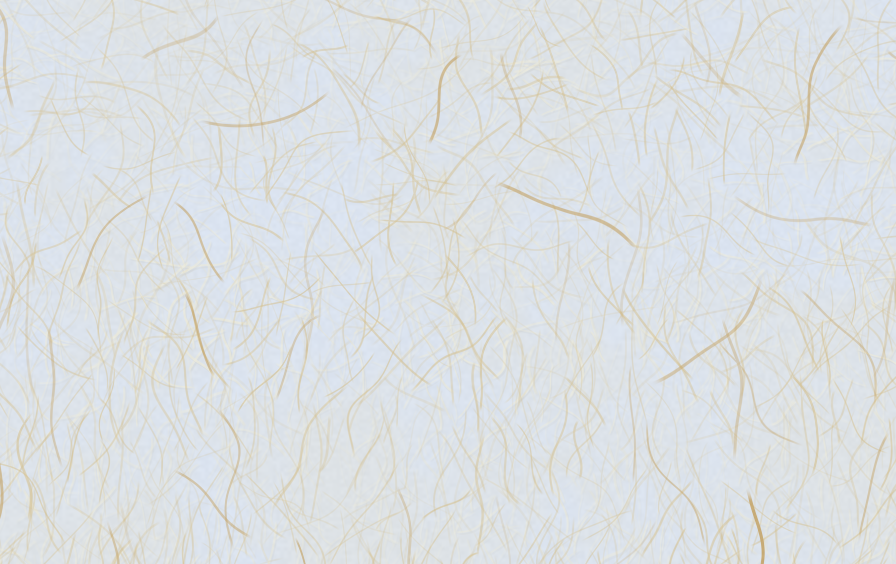
Reproduce this texture procedurally as a Shadertoy shader.

```glsl
// Handmade mulberry paper: blue-white pulp with scattered tan and pale embossed fibres.

const float PI = 3.14159265;

// Colours
const vec3 PULP_BLUE   = vec3(0.858, 0.893, 0.945);
const vec3 PULP_GREY   = vec3(0.868, 0.887, 0.902);
const vec3 FIBRE_TAN   = vec3(0.835, 0.755, 0.560);
const vec3 FIBRE_BROWN = vec3(0.770, 0.640, 0.400);
const vec3 FIBRE_PALE  = vec3(0.920, 0.915, 0.860);
const vec3 FIBRE_SHADE = vec3(0.805, 0.815, 0.810);

// Sizes, in canvas heights
const float PALE_CELL  = 0.066;
const float TAN_CELL   = 0.125;
const float BOLD_CELL  = 0.165;
const float PALE_WIDTH = 0.0036;
const float TAN_WIDTH  = 0.0033;
const float BOLD_WIDTH = 0.0046;
const vec2  SHADE_SHIFT = vec2(0.0022, -0.0034);

// Amounts
const int   PALE_LAYERS = 4;
const int   TAN_LAYERS  = 8;
const int   BOLD_LAYERS = 2;
const float BOLD_SHARE  = 0.30;
const float WARP_AMOUNT = 0.022;
const float GRAIN       = 0.022;

vec4 hash4(vec3 p) {
    vec4 q = fract(p.xyzx * vec4(0.1031, 0.1030, 0.0973, 0.1099));
    q += dot(q, q.wzxy + 33.33);
    return fract((q.xxyz + q.yzzw) * q.zywx);
}

float noise(vec2 p, float seed) {
    vec2 i = floor(p), f = fract(p);
    f = f * f * (3.0 - 2.0 * f);
    float a = hash4(vec3(i, seed)).x;
    float b = hash4(vec3(i + vec2(1, 0), seed)).x;
    float c = hash4(vec3(i + vec2(0, 1), seed)).x;
    float d = hash4(vec3(i + vec2(1, 1), seed)).x;
    return mix(mix(a, b, f.x), mix(c, d, f.x), f.y);
}

// Coverage of a line with the given full width, edges smoothed over a pixel
float stroke(float dist, float width, float pixel) {
    float h = 0.5 * width, aa = 0.7 * pixel;
    return 1.0 - smoothstep(max(h - aa, 0.0), h + aa, dist);
}

// One layer of curved fibres, one per cell; x = fibre coverage, y = shaded side
vec2 fibreLayer(vec2 p, float cell, float width, float seed, float share, float pixel) {
    // Bend the sheet so that no fibre is a clean arc
    p += WARP_AMOUNT * (vec2(noise(p * 9.0, seed), noise(p * 9.0, seed + 0.5)) - 0.5);
    vec2 grid = p / cell + seed * 0.37;
    vec2 home = floor(grid);
    vec2 result = vec2(0.0);
    for (int j = -1; j <= 1; j++)
    for (int i = -1; i <= 1; i++) {
        vec2 id = home + vec2(i, j);
        vec4 r = hash4(vec3(id + 20.0, seed));
        vec4 s = hash4(vec3(id + 71.0, seed + 13.0));
        if (s.w > share) continue;

        // Mostly upright below, more tangled towards the top
        float height = (id.y - seed * 0.37) * cell;
        float spread = mix(0.75, 1.6, smoothstep(0.2, 0.8, height));
        float angle = 0.5 * PI + spread * (r.z + r.w - 1.0) * 0.5 * PI;
        vec2 along = vec2(cos(angle), sin(angle));
        mat2 turn = mat2(along.x, -along.y, along.y, along.x);
        vec2 q = turn * (grid - id - r.xy);
        vec2 shift = turn * SHADE_SHIFT / cell;

        // Parabola plus a slight wave
        float bend = (s.x - 0.5) * 0.75;
        float wave = (s.y - 0.5) * 0.14;
        float curve = bend * (q.x * q.x - 0.25) + wave * sin(5.0 * q.x);
        float slope = 2.0 * bend * q.x + 5.0 * wave * cos(5.0 * q.x);
        float steep = inversesqrt(1.0 + slope * slope);
        float off = q.y - curve;
        float offShade = off - shift.y + slope * shift.x;

        float reach = mix(0.45, 0.92, s.z);
        float ends = 1.0 - smoothstep(0.8 * reach, reach, abs(q.x));
        float thick = width * mix(0.65, 1.25, r.x);
        float clump = mix(0.45, 1.35, noise(id * cell * 4.0 + 5.0, 3.0));
        float strength = ends * mix(0.25, 1.0, r.y * r.y) * clump;
        vec2 dist = abs(vec2(off, offShade)) * steep * cell;
        result = max(result, strength * vec2(stroke(dist.x, thick, pixel),
                                             stroke(dist.y, thick, pixel)));
    }
    return min(result, 1.0);
}

void mainImage(out vec4 fragColor, in vec2 fragCoord) {
    vec2 p = fragCoord / iResolution.y;
    float pixel = 1.0 / iResolution.y;

    // Pulp: cloudy blue and grey, warmer near the bottom
    float cloud = 0.6 * noise(p * 5.0, 1.0) + 0.4 * noise(p * 22.0, 2.0);
    vec3 colour = mix(PULP_BLUE, PULP_GREY, smoothstep(0.15, 0.85, cloud + 0.2 * (0.5 - p.y)));

    // Pale embossed fibres with a shaded side
    for (int k = 0; k < PALE_LAYERS; k++) {
        vec2 f = fibreLayer(p, PALE_CELL, PALE_WIDTH, float(k) + 4.0, 1.0, pixel);
        colour = mix(colour, FIBRE_SHADE, 0.32 * f.y);
        colour = mix(colour, FIBRE_PALE, 0.75 * f.x);
    }

    // Fine tan fibres, stronger near the bottom
    float tanStrength = mix(0.62, 0.42, p.y);
    for (int k = 0; k < TAN_LAYERS; k++) {
        float size = TAN_CELL * (0.75 + 0.07 * float(k));
        vec2 f = fibreLayer(p, size, TAN_WIDTH, float(k) + 21.0, 1.0, pixel);
        colour = mix(colour, FIBRE_TAN, tanStrength * f.x);
    }

    // A few long, bold fibres
    for (int k = 0; k < BOLD_LAYERS; k++) {
        vec2 f = fibreLayer(p, BOLD_CELL, BOLD_WIDTH, float(k) + 43.0, BOLD_SHARE, pixel);
        colour = mix(colour, FIBRE_BROWN, 0.85 * f.x);
    }

    // Fine tooth of the sheet
    colour += GRAIN * (noise(p * 150.0, 9.0) - 0.5);
    fragColor = vec4(colour, 1.0);
}
```
